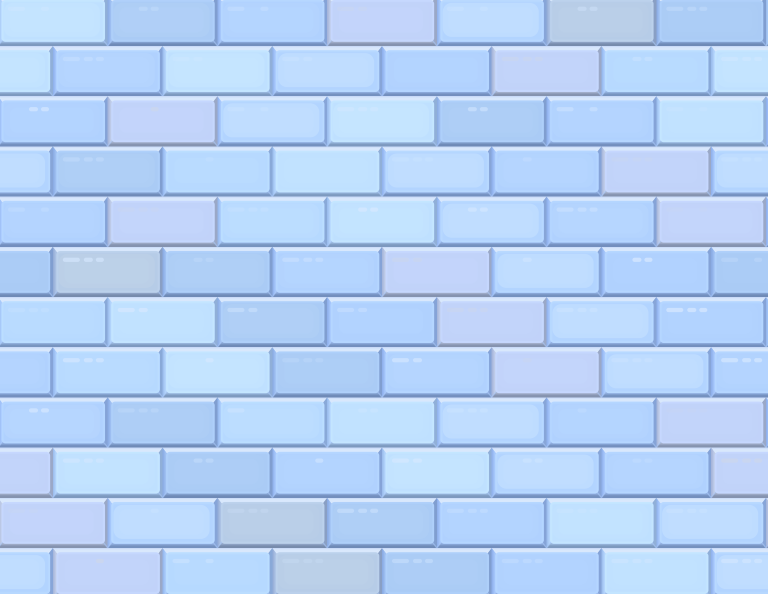
This pattern is drawn by a Shadertoy shader. Its source:

```glsl
// Glossy pale blue bricks in running bond, with bevelled edges and small highlight dashes.

float hash(vec2 p) {
    return fract(sin(dot(p, vec2(127.1, 311.7))) * 43758.5453);
}

float roundedBox(vec2 p, vec2 halfSize, float radius) {
    vec2 d = abs(p) - halfSize + radius;
    return length(max(d, 0.0)) + min(max(d.x, d.y), 0.0) - radius;
}

float cover(float dist, float blur) {
    return 1.0 - smoothstep(-0.5 * blur, 0.5 * blur, dist);
}

// Face colour chosen per brick; the plain blue is the most common
vec3 brickTone(float pick) {
    if (pick < 0.24) return vec3(0.69, 0.82, 0.995);
    if (pick < 0.34) return vec3(0.715, 0.85, 1.0);
    if (pick < 0.51) return vec3(0.70, 0.83, 1.0);
    if (pick < 0.67) return vec3(0.665, 0.795, 0.96);
    if (pick < 0.83) return vec3(0.755, 0.825, 0.975);
    if (pick < 0.98) return vec3(0.75, 0.88, 1.0);
    return vec3(0.715, 0.80, 0.905);
}

// The canvas is 768 units wide
vec3 wall(vec2 p, float blur) {
    vec2 size = vec2(768.0 / 7.0, 50.2);
    p += vec2(2.0, 4.2);
    float row = floor(p.y / size.y);
    p.x -= 0.5 * size.x * mod(row, 2.0);
    vec2 id = vec2(mod(floor(p.x / size.x), 7.0), row);
    vec2 q = mod(p, size);
    vec2 c = q - 0.5 * size;

    // Golden steps spread the tones along each row
    float pick = fract(id.x * 0.618 + hash(vec2(row, 5.0)) + 0.1 * hash(id));
    vec3 tone = brickTone(pick);
    bool pale = pick > 0.34 && pick < 0.51;
    bool lavender = pick > 0.67 && pick < 0.83;
    vec3 tint = lavender ? vec3(1.16, 1.03, 0.93) : tone / vec3(0.69, 0.82, 0.99);

    // Bevel: light top, grey-blue bottom, thin sides
    vec2 edge = min(q, size - q);
    vec3 bottom = mix(vec3(0.45, 0.56, 0.74), vec3(0.56, 0.68, 0.87), smoothstep(1.5, 4.5, edge.y));
    vec3 top = mix(vec3(0.78, 0.85, 0.97), vec3(0.85, 0.91, 0.99), smoothstep(0.0, 2.0, edge.y));
    vec3 left = mix(vec3(0.56, 0.69, 0.92), vec3(0.65, 0.78, 0.98), smoothstep(0.0, 3.5, edge.x));
    vec3 side = c.x < 0.0 ? left : vec3(0.52, 0.64, 0.84);
    float mitre = edge.y - 1.3 * edge.x;
    vec3 col = mix(c.y < 0.0 ? top : bottom * tint, side * tint, smoothstep(-0.5, 0.5, mitre / blur));

    // Small glints in the lower corners
    float glint = cover(abs(mitre) - 1.0, 1.5) * step(0.0, c.y);
    col = mix(col, vec3(0.67, 0.79, 0.98), 0.6 * glint);

    // Face with a slightly lit rim and two nested panels
    float face = roundedBox(c - vec2(0.4, 0.0), 0.5 * size - vec2(3.1, 4.2), 4.0);
    vec3 body = tone + 0.02 * smoothstep(-3.0, -1.0, face);
    float glow = pale ? 0.042 : 0.018 * hash(id + 17.0);
    vec3 panel = tone + glow * (lavender ? vec3(0.3) : vec3(1.1, 0.8, 0.1));
    body = mix(body, panel, cover(roundedBox(c + vec2(1.0, 1.0), vec2(48.0, 17.0), 9.0), blur));
    body = mix(body, panel + 0.005, cover(roundedBox(c + vec2(1.0, 1.0), vec2(42.0, 12.5), 7.0), blur));

    // Up to three highlight dashes; some are faint or missing
    float shine = mix(0.2, 0.75, pow(hash(id + 29.0), 2.0));
    vec3 shineColor = lavender ? vec3(0.80, 0.84, 0.92) : vec3(0.84, 0.91, 1.0);
    for (int i = 0; i < 3; i++) {
        float k = float(i);
        float center = 18.5 + 19.75 * k - 2.75 * k * k;
        float dash = roundedBox(q - vec2(center, 13.0), vec2(i == 0 ? 8.5 : 5.0 - 0.5 * k, 2.1), 2.1);
        float present = step(0.25, hash(id + 41.0 + 7.0 * k));
        body = mix(body, shineColor, shine * present * cover(dash, blur));
    }
    return mix(col, body, cover(face, blur));
}

void mainImage(out vec4 fragColor, in vec2 fragCoord) {
    float unit = 768.0 / iResolution.x;
    vec3 col = vec3(0.0);

    // Four samples per pixel smooth the seams
    for (int i = 0; i < 4; i++) {
        vec2 offset = vec2(i % 2, i / 2) * 0.5 - 0.25;
        vec2 p = fragCoord + offset;
        col += wall(vec2(p.x, iResolution.y - p.y) * unit, 0.7 * unit);
    }
    fragColor = vec4(clamp(col * 0.25, 0.0, 1.0), 1.0);
}
```
